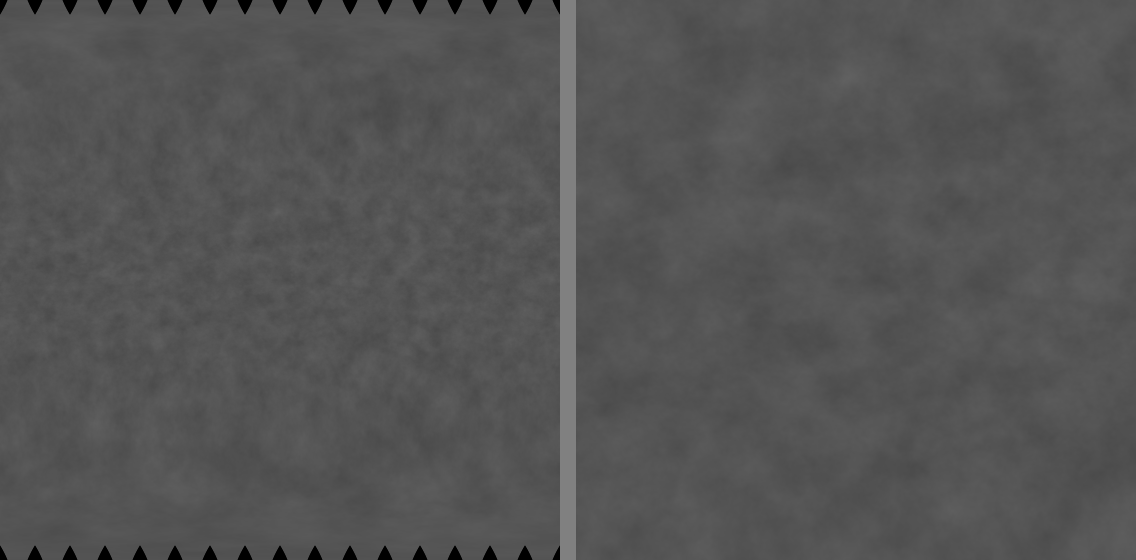
Left, the full canvas; right, a detail of the centre.
Reproduce this texture procedurally as a WebGL 2 fragment shader.

```glsl
#version 300 es
precision highp float;

uniform vec2 u_resolution;
out vec4 fragColor;

const float PI = 3.14159265;

// Surface tone
const vec3  BASE_COLOR = vec3(0.33);
const float CONTRAST = 0.046;

// Cloud noise
const int   OCTAVES = 5;
const float FREQUENCY = 4.8;
const float GAIN = 0.62;
const float LACUNARITY = 2.03;

// Globe wrapping
const float AXIS_STRETCH = 1.8;
const float EQUATOR_SQUEEZE = 0.12;
const float SOUTH_SCALE = 0.8;
const float NORTH_SCALE = 1.08;

// Black teeth along both poles
const float TOOTH_COUNT = 16.0;
const float TOOTH_HALF_WIDTH = 0.0135;
const float TOOTH_HEIGHT = 0.0265;
const float TOOTH_BULGE = 0.003;

// Integer hash giving a gradient with components in -1..1
vec3 hashGradient(ivec3 cell) {
    uvec3 v = uvec3(cell) * 1664525u + 1013904223u;
    v.x += v.y * v.z;
    v.y += v.z * v.x;
    v.z += v.x * v.y;
    v ^= v >> 16u;
    v.x += v.y * v.z;
    v.y += v.z * v.x;
    v.z += v.x * v.y;
    return vec3(v >> 8u) / 8388608.0 - 1.0;
}

float gradientNoise(vec3 p) {
    ivec3 cell = ivec3(floor(p));
    vec3 f = fract(p);
    vec3 fade = f * f * f * (f * (f * 6.0 - 15.0) + 10.0);
    float sum = 0.0;
    for (int i = 0; i < 8; i++) {
        ivec3 corner = ivec3(i & 1, (i >> 1) & 1, i >> 2);
        vec3 c = vec3(corner);
        vec3 w = mix(1.0 - fade, fade, c);
        sum += w.x * w.y * w.z * dot(hashGradient(cell + corner), f - c);
    }
    return sum;
}

float cloudNoise(vec3 p) {
    // Rotating each octave hides the lattice directions
    const mat3 turn = mat3(0.0, 0.8, 0.6, -0.8, 0.36, -0.48, -0.6, -0.48, 0.64);
    float sum = 0.0;
    float amplitude = 1.0;
    p = turn * p * FREQUENCY;
    for (int i = 0; i < OCTAVES; i++) {
        sum += amplitude * gradientNoise(p);
        p = turn * p * LACUNARITY + 17.3;
        amplitude *= GAIN;
    }
    return sum;
}

// Wraps the flat map around a globe that pinches towards its poles
vec3 globePoint(vec2 uv) {
    float longitude = uv.x * 2.0 * PI;
    float latitude = (uv.y - 0.5) * PI;
    float radius = cos(latitude);
    float height = sin(latitude) + EQUATOR_SQUEEZE * sin(3.0 * latitude);
    vec3 p = vec3(cos(longitude) * radius, sin(longitude) * radius, height * AXIS_STRETCH);
    return p * mix(SOUTH_SCALE, NORTH_SCALE, uv.y);
}

// Coverage of the row of teeth on the upper and lower border
float toothMask(vec2 uv, float pixel) {
    float across = abs(fract(uv.x * TOOTH_COUNT + 0.5) - 0.5) / TOOTH_COUNT;
    float depth = min(uv.y, 1.0 - uv.y);
    float t = 1.0 - depth / TOOTH_HEIGHT;
    float edge = TOOTH_HALF_WIDTH * t + TOOTH_BULGE * t * (1.0 - t) - across;
    return smoothstep(-0.6 * pixel, 0.6 * pixel, edge);
}

void main() {
    vec2 uv = gl_FragCoord.xy / u_resolution;
    float pixel = 1.0 / min(u_resolution.x, u_resolution.y);

    vec3 color = BASE_COLOR + CONTRAST * cloudNoise(globePoint(uv));
    color *= 1.0 - toothMask(uv, pixel);

    fragColor = vec4(color, 1.0);
}
```
